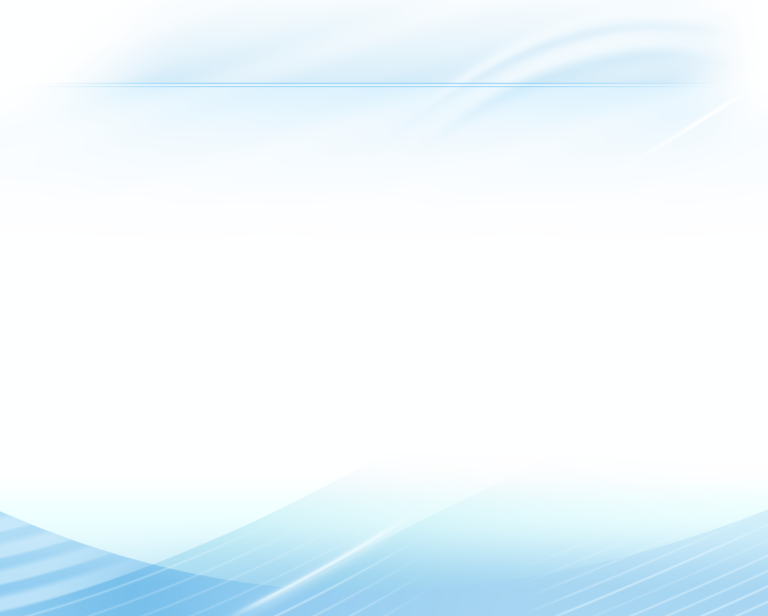
Reproduce this background procedurally as a Shadertoy shader.

```glsl
// Pale blue banner with soft arcs over a white page, and layered glassy
// waves along the foot. Parabolas bound the waves; gaussian ribbons and
// repeated thin lines give the sheen. Coordinates run 0..1 on both axes.

float hash(float n) {
    n = fract(n * 0.1031);
    n *= n + 33.33;
    return fract(n * (n + n));
}

float glow(float d, float width) {
    return exp(-d * d / (width * width));
}

// Soft-edged mask that is 1 where d is positive
float side(float d) {
    return smoothstep(-0.0015, 0.0015, d);
}

// Parallel fine lines across coordinate v, each with its own strength
float fineLines(float v, float period) {
    float cell = v / period;
    float d = (fract(cell) - 0.5) * period;
    return glow(d, 0.0021) * (0.35 + 0.65 * hash(floor(cell) + 40.0));
}

vec3 banner(vec3 color, vec2 p) {
    float lineY = 0.863;
    float ends = smoothstep(0.0, 0.24, p.x) * smoothstep(1.0, 0.86, p.x);
    float above = side(p.y - lineY);
    float rise = clamp((p.y - lineY) / 0.137, 0.0, 1.0);
    float drop = max(lineY - p.y, 0.0);

    // Broad slanted bands
    float slant = p.y - 0.42 * p.x;
    float bands = 0.82 + 0.12 * sin(slant * 48.0 + 1.0) + 0.08 * sin(slant * 91.0);

    // Tint: deeper over the line, a long fade below it
    float corner = smoothstep(0.0, 0.2, p.x - 0.13 * rise);
    vec3 upper = vec3(0.19, 0.085, 0.028) * mix(1.0, 0.2, pow(rise, 0.75));
    vec3 lower = vec3(0.125, 0.043, 0.004) * exp(-pow(drop / 0.075, 1.25))
               + vec3(0.025, 0.012, 0.002) * smoothstep(0.28, 0.05, drop);
    float lowerEnds = mix(ends, 1.0, smoothstep(0.0, 0.15, drop) * 0.7);
    color -= mix(lower * lowerEnds * mix(bands, 1.0, 0.3), upper * ends * corner * bands, above);

    // Arcs sweeping to the upper right
    float x = p.x - 0.86;
    float outer = p.y - 0.985 + 1.8 * x * x;
    float middle = p.y - 0.958 + 1.5 * x * x;
    float inner = p.y - 0.910 + 1.6 * x * x;
    float reach = smoothstep(0.42, 0.6, p.x) * smoothstep(0.99, 0.82, p.x)
                * smoothstep(0.72, 0.88, p.y);
    float light = 0.65 * glow(outer, 0.014) + 0.6 * glow(inner - 0.022, 0.015);
    float dark = 0.8 * glow(middle, 0.009) + 0.7 * glow(inner, 0.014);
    color = mix(color, vec3(0.97, 0.99, 1.0), light * reach);
    color -= vec3(0.065, 0.03, 0.01) * dark * reach;

    // White thread under the right end
    float thread = p.y - 0.74 - 0.78 * (p.x - 0.83);
    float threadSpan = smoothstep(0.78, 0.92, p.x) * smoothstep(0.98, 0.94, p.x);
    color = mix(color, vec3(1.0), glow(thread, 0.004) * threadSpan);

    // Double blue rule with a white gap
    float ruleSpan = smoothstep(0.02, 0.3, p.x) * smoothstep(0.97, 0.65, p.x);
    float rule = glow(p.y - lineY - 0.0015, 0.0013) + 0.9 * glow(p.y - lineY + 0.0035, 0.0013);
    color = mix(color, vec3(1.0), 0.6 * glow(p.y - lineY + 0.001, 0.002) * ruleSpan);
    return mix(color, vec3(0.57, 0.82, 0.97), 0.8 * min(rule, 1.0) * ruleSpan);
}

vec3 waves(vec3 color, vec2 p) {
    // Aqua haze deepening toward the foot
    color = mix(color, vec3(0.93, 1.0, 1.0), smoothstep(0.24, 0.15, p.y));
    float depth = smoothstep(0.17, 0.03, p.y);
    float rightSide = smoothstep(0.1, 0.4, p.x);
    color = mix(color, vec3(0.67, 0.85, 0.95), depth * mix(0.55, 1.0, rightSide));

    // Two rising sheets
    float ridge = 0.003 + 0.33 * p.x + 0.38 * p.x * p.x - p.y;
    float ridge2 = 0.137 + 0.62 * (p.x - 0.52) - p.y;
    float sheet = side(ridge) * smoothstep(0.28, 0.11, p.y);
    color -= vec3(0.13, 0.055, 0.03) * sheet * exp(-max(ridge, 0.0) * 7.0);
    float sheet2 = side(ridge2) * smoothstep(0.27, 0.13, p.y);
    color -= vec3(0.055, 0.022, 0.012) * sheet2 * exp(-max(ridge2, 0.0) * 6.0);

    // Bowl-shaped front wave, strongest at the left
    float bx = p.x - 0.47;
    float bowl = 0.041 + (bx < 0.0 ? 0.584 : 0.47) * bx * bx - p.y;
    float inBowl = side(bowl);
    vec3 bowlColor = mix(vec3(0.55, 0.79, 0.94), vec3(0.65, 0.83, 0.95), smoothstep(0.2, 0.7, p.x));
    bowlColor = mix(bowlColor, vec3(0.45, 0.74, 0.92),
                    side(ridge) * glow(p.x - 0.17, 0.11));
    float bowlFade = mix(0.9, 0.45, smoothstep(0.4, 0.75, p.x));
    bowlColor = mix(bowlColor, vec3(0.74, 0.89, 0.97), smoothstep(0.05, 0.14, p.y) * 0.6);
    color = mix(color, bowlColor, inBowl * bowlFade);

    // Pale stripes behind the first sheet
    float stripe = fract((p.y - 0.28 * p.x - 0.5 * p.x * p.x) / 0.043);
    float stripeMask = smoothstep(0.1, 0.25, stripe) * smoothstep(0.9, 0.55, stripe);
    float stripeSpan = inBowl * (1.0 - side(ridge)) * smoothstep(0.24, 0.04, p.x);
    color = mix(color, vec3(0.84, 0.94, 0.99), 0.6 * stripeMask * stripeSpan);

    // Fine lines fanning along the sheets
    float leftSpan = side(ridge) * smoothstep(0.6, 0.4, p.x) * smoothstep(0.19, 0.08, p.y);
    color = mix(color, vec3(0.92, 0.98, 1.0), 0.5 * leftSpan * fineLines(ridge, 0.031));
    float fan = p.y - 0.5 * (p.x - 0.7) - 0.12 * (p.x - 0.7) * (p.x - 0.7);
    float rightSpan = smoothstep(0.66, 0.76, p.x) * smoothstep(0.19, 0.1, p.y);
    color = mix(color, vec3(0.9, 0.97, 1.0), 0.55 * rightSpan * fineLines(fan, 0.025));

    // Bright central streak
    float sx = p.x - 0.3;
    float streak = p.y - 0.59 * sx - 0.45 * sx * sx;
    float streakSpan = smoothstep(0.28, 0.36, p.x) * smoothstep(0.56, 0.48, p.x);
    float shine = 0.55 * glow(streak, 0.004) + 0.3 * glow(streak + 0.006, 0.013);
    return mix(color, vec3(0.95, 0.99, 1.0), shine * streakSpan);
}

void mainImage(out vec4 fragColor, in vec2 fragCoord) {
    vec2 p = fragCoord / iResolution.xy;
    vec3 color = waves(banner(vec3(0.998, 0.999, 1.0), p), p);
    fragColor = vec4(clamp(color, 0.0, 1.0), 1.0);
}
```
